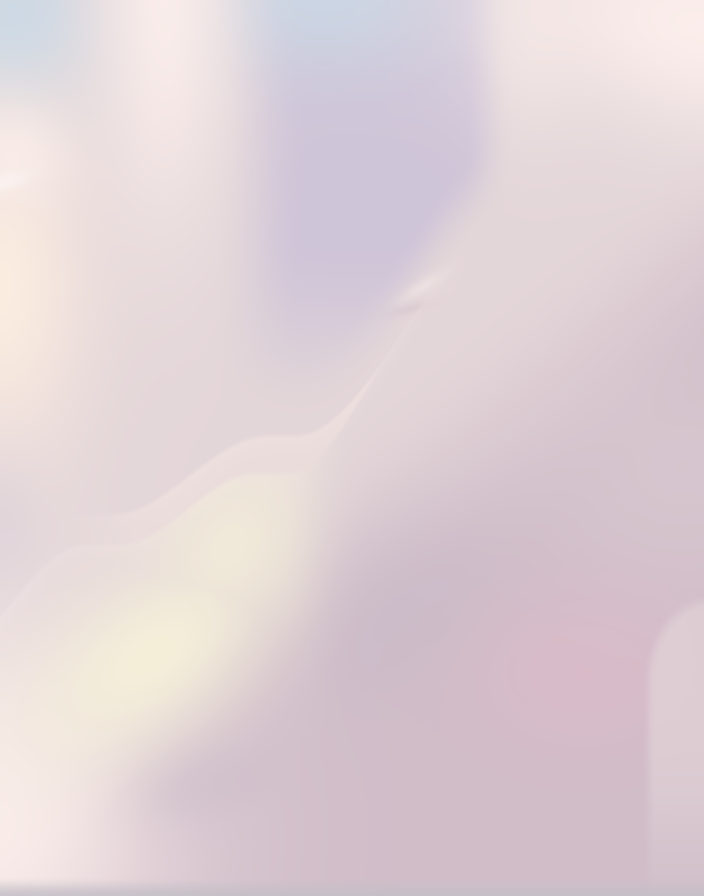
Give the GLSL for this background, as a WebGL 1 fragment shader.

```glsl
precision highp float;
// Pastel haze: a diagonal rose-to-pearl wash with soft tinted glows on top.
// Two stepped ridge curves fold a pale ribbon across the middle and clip a
// cream glow; a rounded pane and a thin shade close the lower edge.

uniform vec2 u_resolution;

#define ROSE     vec3(0.815, 0.740, 0.785)
#define PEARL    vec3(0.890, 0.838, 0.848)
#define BLUSH    vec3(0.980, 0.930, 0.920)
#define PEACH    vec3(0.990, 0.930, 0.880)
#define CREAM    vec3(0.962, 0.940, 0.850)
#define SKY      vec3(0.785, 0.845, 0.900)
#define LAVENDER vec3(0.805, 0.765, 0.845)
#define MAUVE    vec3(0.785, 0.730, 0.785)
#define PINK     vec3(0.860, 0.730, 0.785)
#define RIDGE_SOFTNESS 0.004
#define RIM_STRENGTH   0.22

// Tilted elliptical falloff: 1 at the centre, fading smoothly to 0.
float glow(vec2 p, vec2 center, vec2 radius, float tilt) {
  float c = cos(tilt), s = sin(tilt);
  vec2 d = p - center;
  vec2 q = vec2(c * d.x + s * d.y, c * d.y - s * d.x) / radius;
  return exp(-dot(q, q));
}

// Heights of the two edges of the ribbon.
float upperRidge(float x) {
  return 0.36 + 0.065 * smoothstep(-0.08, 0.14, x)
       + 0.088 * smoothstep(0.16, 0.38, x) + 0.25 * smoothstep(0.42, 0.74, x);
}

float lowerRidge(float x) {
  return 0.25 + 0.141 * smoothstep(-0.10, 0.12, x)
       + 0.080 * smoothstep(0.17, 0.36, x) + 0.20 * smoothstep(0.41, 0.64, x);
}

float roundedBox(vec2 p, vec2 center, vec2 halfSize, float radius) {
  vec2 q = abs(p - center) - halfSize + radius;
  return length(max(q, 0.0)) + min(max(q.x, q.y), 0.0) - radius;
}

// Diagonal wash and the light of the upper half.
vec3 upperHaze(vec2 p) {
  vec3 color = mix(ROSE, PEARL, smoothstep(-0.13, 0.20, p.y - 0.67 * p.x));

  // Lavender hollow, bounded on the right by a soft slope.
  float hollow = smoothstep(0.30, 0.43, p.x) * smoothstep(0.73, 0.66, p.x);
  hollow *= smoothstep(0.0, 0.10, p.y - upperRidge(p.x));
  hollow *= smoothstep(0.50, 0.74, p.y);
  color = mix(color, LAVENDER, 0.92 * hollow);
  color = mix(color, SKY, 0.85 * glow(p, vec2(0.46, 1.01), vec2(0.17, 0.09), 0.0));

  // Corner light, sky patch, vertical beam and warm left edge.
  color = mix(color, BLUSH, glow(p, vec2(1.0, 0.97), vec2(0.30, 0.12), -0.15));
  color = mix(color, BLUSH, 0.4 * glow(p, vec2(0.75, 0.97), vec2(0.07, 0.12), 0.0));
  color = mix(color, SKY, 0.95 * glow(p, vec2(0.02, 0.98), vec2(0.12, 0.10), 0.0));
  color = mix(color, BLUSH, 0.95 * glow(p, vec2(0.235, 1.0), vec2(0.10, 0.25), 0.0));
  color = mix(color, PEACH, 0.95 * glow(p, vec2(0.0, 0.68), vec2(0.12, 0.19), 0.0));
  color = mix(color, BLUSH, 0.8 * glow(p, vec2(0.02, 0.83), vec2(0.08, 0.055), 0.0));
  color = mix(color, LAVENDER, 0.3 * glow(p, vec2(0.0, 0.41), vec2(0.06, 0.08), 0.0));
  return color;
}

// Tinted clouds of the lower half.
vec3 lowerHaze(vec2 p, vec3 color) {
  color = mix(color, MAUVE, 0.75 * glow(p, vec2(0.56, 0.30), vec2(0.16, 0.10), 0.5));
  color = mix(color, ROSE, 0.8 * glow(p, vec2(0.50, 0.11), vec2(0.30, 0.16), 0.0));
  color = mix(color, PINK, 0.75 * glow(p, vec2(0.83, 0.25), vec2(0.16, 0.09), 0.0));
  color = mix(color, PEARL, 0.35 * glow(p, vec2(0.97, 0.48), vec2(0.20, 0.13), 0.0));
  color = mix(color, BLUSH, 0.95 * glow(p, vec2(-0.02, 0.08), vec2(0.27, 0.22), 0.0));
  color = mix(color, MAUVE, 0.55 * glow(p, vec2(0.28, 0.13), vec2(0.10, 0.05), 0.2));
  return color;
}

void main() {
  vec2 p = gl_FragCoord.xy / u_resolution;
  vec3 color = lowerHaze(p, upperHaze(p));

  // Signed heights below the ridges.
  float underUpper = upperRidge(p.x) - p.y;
  float underLower = lowerRidge(p.x) - p.y;
  float inUpper = smoothstep(-RIDGE_SOFTNESS, RIDGE_SOFTNESS, underUpper);
  float inLower = smoothstep(-RIDGE_SOFTNESS, RIDGE_SOFTNESS, underLower);

  // Pale ribbon between the ridges.
  float reach = smoothstep(0.08, 0.25, p.x) * smoothstep(0.68, 0.50, p.x);
  color = mix(color, PEACH, 0.26 * reach * inUpper * (1.0 - inLower));

  // Cream glow held under the lower ridge.
  float cream = 0.72 * glow(p, vec2(0.33, 0.385), vec2(0.15, 0.12), 0.6);
  cream = max(cream, 0.95 * glow(p, vec2(0.22, 0.27), vec2(0.19, 0.09), 0.45));
  cream *= inLower * smoothstep(0.53, 0.40, p.x);
  color = mix(color, CREAM, cream);

  // Thin bright rims just inside both ridges.
  float rims = inUpper * exp(-max(underUpper, 0.0) / 0.012) * reach;
  rims += inLower * exp(-max(underLower, 0.0) / 0.016) * smoothstep(0.50, 0.40, p.x);
  color = mix(color, BLUSH, RIM_STRENGTH * rims);

  // Small wisps along the slope and at the left edge.
  color = mix(color, BLUSH, 0.45 * glow(p, vec2(0.60, 0.680), vec2(0.035, 0.008), 0.45));
  color = mix(color, ROSE, 0.35 * glow(p, vec2(0.58, 0.655), vec2(0.030, 0.006), 0.2));
  color = mix(color, vec3(1.0), 0.4 * glow(p, vec2(0.0, 0.795), vec2(0.04, 0.010), 0.2));

  // Rounded pane at the right, then the shade along the bottom.
  float pane = smoothstep(0.008, -0.012, roundedBox(p, vec2(1.12, 0.08), vec2(0.20, 0.25), 0.09));
  color = mix(color, PEARL, 0.65 * pane * smoothstep(-0.05, 0.18, p.y));
  color = mix(color, vec3(0.77, 0.75, 0.78), 0.85 * smoothstep(0.022, 0.0, p.y));

  gl_FragColor = vec4(color, 1.0);
}
```
